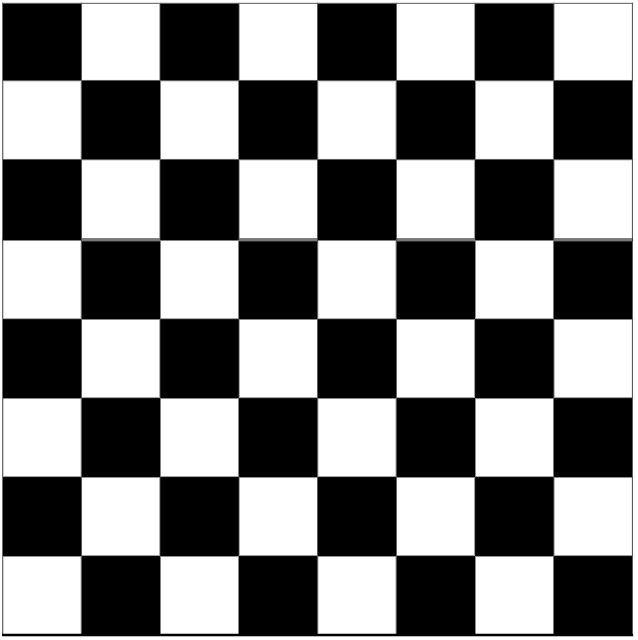
Write a Shadertoy shader that draws this pattern.

```glsl
// Black and white checkerboard, eight by eight, with thin grey rules and one heavier seam

// Soft band: 1 where |d| is below halfWidth, with an edge about one pixel wide
float band(float d, float halfWidth, float pixel) {
    return clamp((halfWidth - abs(d)) / pixel + 0.5, 0.0, 1.0);
}

// Square wave: +1 on even cells, -1 on odd cells
float alternate(float x, float pixel) {
    float edge = 0.5 - abs(fract(x) - 0.5);
    float side = mod(floor(x), 2.0) < 0.5 ? 1.0 : -1.0;
    return side * clamp(2.0 * edge / pixel, 0.0, 1.0);
}

void mainImage(out vec4 fragColor, in vec2 fragCoord) {
    // Board coordinates: one unit per square, with a narrow margin outside
    vec2 cellSize = vec2(0.1234);
    vec2 board = (fragCoord / iResolution.xy - vec2(0.0042, 0.0078)) / cellSize;
    vec2 pixel = 1.0 / (iResolution.xy * cellSize);

    // Two upper rows sit slightly high
    board.y -= 0.02 * step(5.5, board.y) * step(board.y, 7.5);

    // Squares, clipped to the board
    float inside = band(board.x - 4.0, 4.0, pixel.x) * band(board.y - 4.0, 4.0, pixel.y);
    float checker = 0.5 + 0.5 * alternate(board.x, pixel.x) * alternate(board.y, pixel.y);
    float shade = mix(1.0, checker, inside);

    // Hairlines between squares and around the frame
    vec2 toLine = board - clamp(round(board), 0.0, 8.0);
    float onBoard = band(board.x - 4.0, 4.008, pixel.x) * band(board.y - 4.0, 4.008, pixel.y);
    float rules = max(band(toLine.x, 0.008, pixel.x), band(toLine.y, 0.008, pixel.y));
    shade = min(shade, mix(1.0, 0.36, rules * onBoard));

    // Grey seam under the white squares of the sixth row
    float oddColumn = 0.5 - 0.5 * alternate(board.x, pixel.x);
    float seam = band(board.y - 5.005, 0.021, pixel.y) * onBoard;
    shade = mix(shade, 0.47 * oddColumn, seam * step(0.5, oddColumn));

    // Heavy black base line
    float base = band(board.y, 0.016, pixel.y) * band(board.x - 4.0, 4.008, pixel.x);
    shade *= 1.0 - base;

    fragColor = vec4(vec3(shade), 1.0);
}
```
